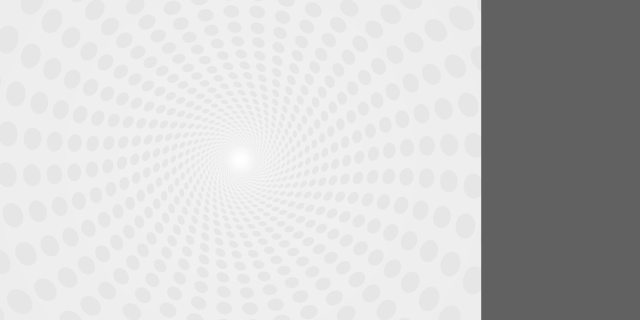
A Shadertoy shader for this background:

```glsl
const float TAU = 6.2831853;
const float ARMS = 36.0;
const float RING_RATIO = 1.12;
const float RING_ORIGIN = 0.5833;
const vec2 DOT_RADII = vec2(0.042, 0.053);
const vec2 CENTER = vec2(0.752, 0.5);
const float PANEL_EDGE = 1.504;

const vec3 PAPER_INNER = vec3(0.943);
const vec3 PAPER_OUTER = vec3(0.931);
const vec3 DOT_COLOR = vec3(0.901);
const vec3 GLOW_COLOR = vec3(1.0);
const vec3 SIDE_COLOR = vec3(0.38);

// Signed offset from the nearest multiple of a period
float repeatCentered(float value, float period) {
    return value - period * round(value / period);
}

// Angle of an arm, bending away from its axis by the square of the ring index
float armAngle(float ring) {
    return -0.098 - 0.0033 * ring * ring;
}

// Coverage of twisted dots on a log-polar grid
float spiralDots(vec2 p, float pixel) {
    float radius = max(length(p), 0.001);
    float ringStep = log(RING_RATIO);
    float depth = log(radius / RING_ORIGIN);
    float angle = atan(p.y, p.x) - armAngle(depth / ringStep);
    vec2 cell = vec2(repeatCentered(depth, ringStep),
                     repeatCentered(angle, TAU / ARMS));
    float distanceToEdge = (length(cell / DOT_RADII) - 1.0) * DOT_RADII.x * radius;
    return 1.0 - smoothstep(-0.7 * pixel, 0.7 * pixel, distanceToEdge);
}

// Soft round falloff
float glow(float radius, float size) {
    return exp(-radius * radius / (size * size));
}

void mainImage(out vec4 fragColor, in vec2 fragCoord) {
    float pixel = 1.0 / iResolution.y;
    vec2 uv = fragCoord * pixel;
    vec2 p = uv - CENTER;
    float radius = length(p);

    // Paper and dots
    vec3 color = mix(PAPER_INNER, PAPER_OUTER, smoothstep(0.1, 0.85, radius));
    color = mix(color, DOT_COLOR, spiralDots(p, pixel));

    // Bright core with a wide halo
    float light = max(glow(radius, 0.045), 0.35 * glow(radius, 0.11));
    color = mix(color, GLOW_COLOR, light);

    // Flat panel on the right
    float side = smoothstep(-0.5 * pixel, 0.5 * pixel, uv.x - PANEL_EDGE);
    fragColor = vec4(mix(color, SIDE_COLOR, side), 1.0);
}
```
